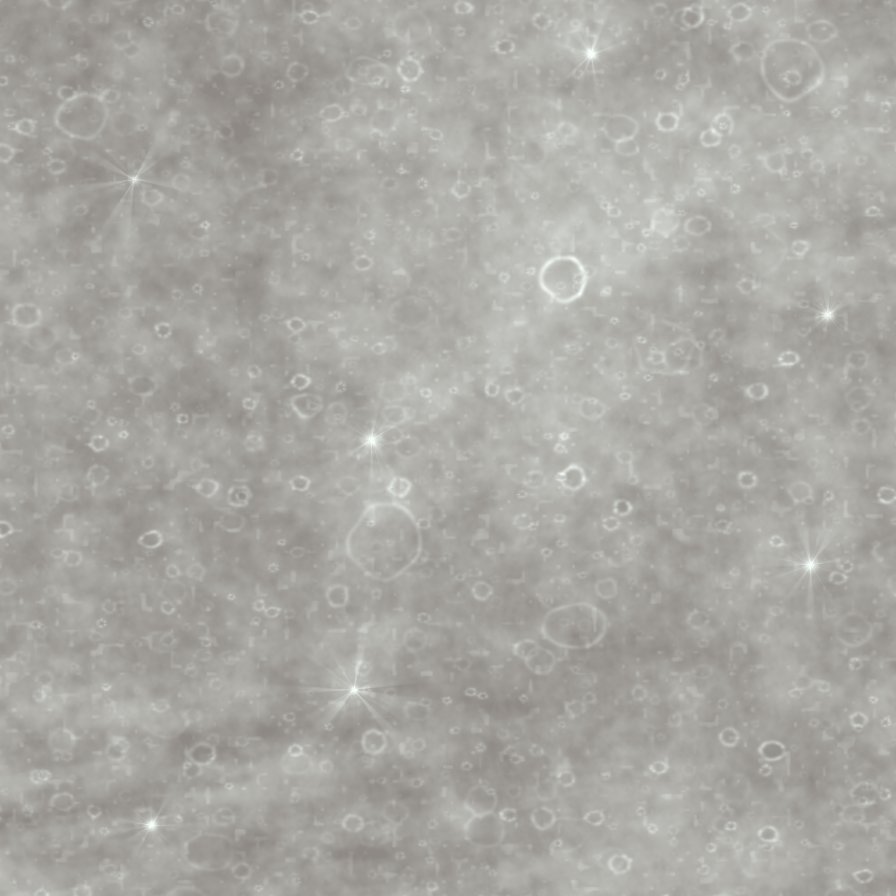
A Shadertoy shader for this texture:

```glsl
float hash(vec2 p) {
    return fract(sin(dot(p, vec2(127.1, 311.7))) * 43758.5453);
}

float noise(vec2 p) {
    vec2 i = floor(p), f = fract(p);
    f = f * f * (3.0 - 2.0 * f);
    vec2 e = vec2(0.0, 1.0);
    return mix(mix(hash(i), hash(i + e.yx), f.x),
               mix(hash(i + e.xy), hash(i + e.yy), f.x), f.y);
}

float fbm(vec2 p, int octaves) {
    float sum = 0.0, weight = 0.5, total = 0.0;
    for (int i = 0; i < octaves; i++) {
        sum += weight * noise(p);
        total += weight;
        weight *= 0.55;
        p = mat2(1.6, 1.2, -1.2, 1.6) * p + 7.3;
    }
    return sum / total;
}

// Uneven bright rim around a slightly shaded floor
float crater(vec2 d, float radius, float width, float seed) {
    float dist = length(d);
    vec2 dir = d / max(dist, 1e-5);
    dist *= 0.88 + 0.24 * noise(dir * 1.8 + seed);
    float offset = (dist - radius) / width;
    float arc = mix(0.3, 1.15, noise(dir * 2.3 + seed + 19.0));
    float bowl = 1.0 - smoothstep(radius * 0.5, radius, dist);
    return arc * exp(-offset * offset) + bowl * (hash(vec2(seed, 4.0)) - 0.65) * 0.3;
}

// Jittered grid of craters with radii between sizes.x and sizes.y
float craterField(vec2 uv, float cells, float density, vec2 sizes, float width, float seed) {
    vec2 home = floor(uv * cells);
    float sum = 0.0;
    for (int y = -1; y <= 1; y++)
    for (int x = -1; x <= 1; x++) {
        vec2 cell = home + vec2(x, y);
        vec2 key = cell + seed;
        if (hash(key) > density) continue;
        vec2 jitter = vec2(hash(key + 31.7), hash(key + 57.3));
        vec2 d = uv - (cell + jitter) / cells;
        d.y *= mix(1.0, 1.45, hash(key + 83.1));
        float pick = hash(key + 11.9);
        float strength = mix(0.4, 1.6, pow(hash(key + 23.5), 3.0));
        sum += strength * crater(d, mix(sizes.x, sizes.y, pick * pick), width, pick * 90.0);
    }
    return sum;
}

// Small bright impact with a soft halo and radial streaks
float rayedSpot(vec2 d, float core, float reach, float seed) {
    float dist = length(d);
    vec2 dir = d / max(dist, 1e-5);
    float rays = smoothstep(0.45, 0.95, noise(dir * 6.0 + seed));
    float glow = 0.45 * exp(-dist / (reach * 0.5));
    float streaks = 0.55 * rays * exp(-dist / (reach * 1.3));
    return 1.5 * exp(-dist * dist / (core * core)) + glow + streaks;
}

float impacts(vec2 uv) {
    float sum = 0.0;
    for (int i = 0; i < 7; i++) {
        float k = float(i);
        vec2 center = fract(vec2(0.395, 0.23) + k * vec2(0.7549, 0.5698));
        float core = mix(0.004, 0.008, hash(vec2(k, 2.0)));
        sum += rayedSpot(uv - center, core, 0.065 / (1.0 + 0.5 * k), k * 13.0);
    }
    return sum;
}

// Long pale streaks, strongest at the lower left
float streaks(vec2 uv) {
    vec2 along = vec2(uv.x + 0.18 * uv.y, uv.y - 0.18 * uv.x);
    float bands = fbm(along * vec2(3.5, 24.0) + 40.0, 4) - 0.45;
    float region = smoothstep(0.42, 0.05, uv.y) * smoothstep(0.95, 0.25, uv.x);
    return bands * mix(0.25, 1.5, region);
}

void mainImage(out vec4 fragColor, in vec2 fragCoord) {
    vec2 uv = fragCoord / iResolution.xy;
    vec2 warp = vec2(noise(uv * 9.0), noise(uv * 9.0 + 50.0)) * 0.04;

    // Dusty ground
    float tone = 0.17;
    tone += 0.85 * (fbm((uv + warp) * 4.0 + 3.0, 4) - 0.5);
    tone += 1.00 * (fbm((uv + warp) * 17.0 + 21.0, 4) - 0.5);
    tone += 0.65 * (fbm(uv * 62.0 + 9.0, 3) - 0.5);
    tone += 0.35 * smoothstep(0.72, 1.0, noise(uv * 125.0));
    tone += 0.28 * exp(-dot(uv - vec2(0.56, 0.68), uv - vec2(0.56, 0.68)) * 22.0);
    tone -= 0.16 * smoothstep(0.7, 0.1, uv.x) * smoothstep(0.55, 0.95, uv.y);
    tone += streaks(uv);

    // Craters from broad and faint to small and crisp
    tone += 0.38 * craterField(uv, 5.0, 0.45, vec2(0.028, 0.046), 0.0032, 5.0);
    tone += 0.38 * craterField(uv, 11.0, 0.45, vec2(0.014, 0.026), 0.0031, 17.0);
    tone += 0.65 * craterField(uv, 21.0, 0.34, vec2(0.008, 0.014), 0.0029, 41.0);
    tone += 0.45 * craterField(uv, 44.0, 0.33, vec2(0.003, 0.007), 0.0024, 73.0);
    tone += 1.30 * crater(uv - vec2(0.63, 0.69), 0.024, 0.0030, 6.0);
    tone += 0.55 * crater(uv - vec2(0.43, 0.395), 0.040, 0.0030, 12.0);
    tone += impacts(uv);

    vec3 darkDust = vec3(0.63, 0.62, 0.60);
    vec3 paleDust = vec3(0.79, 0.80, 0.78);
    fragColor = vec4(mix(darkDust, paleDust, clamp(tone, -0.45, 2.1)), 1.0);
}
```
